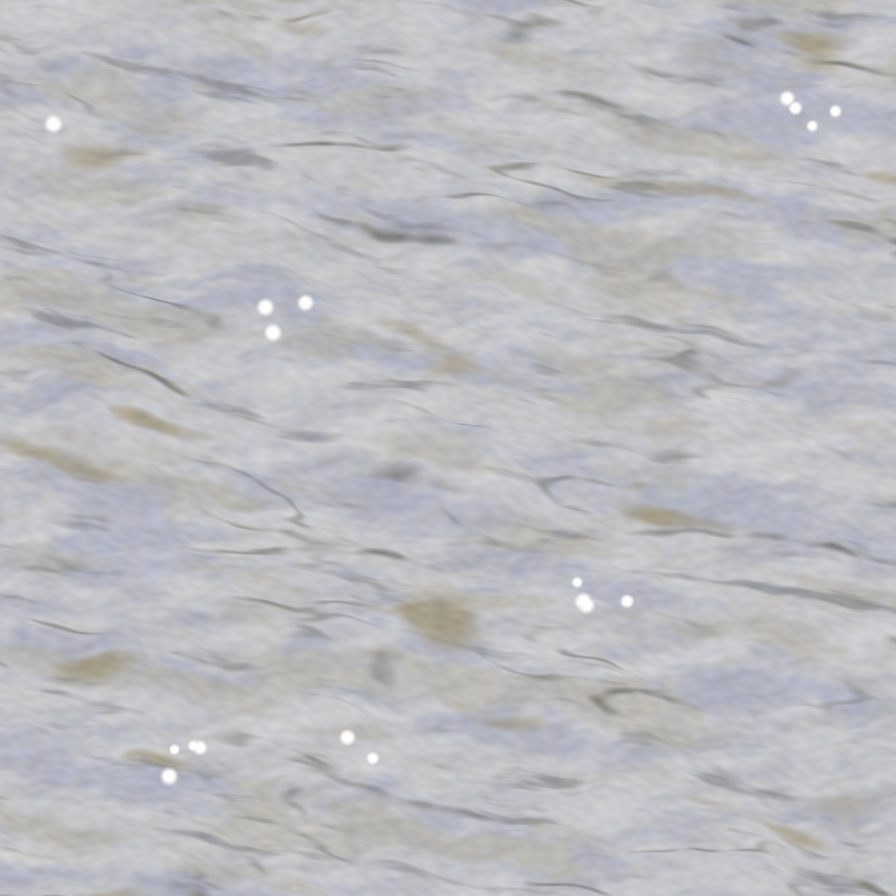
This texture is drawn by a WebGL 1 fragment shader. Its source:

```glsl
precision highp float;
// Silvery rippled water: slanted wavelets, dark troughs, olive patches and sun glints.

uniform vec2 u_resolution;

const vec3 PALE    = vec3(0.775, 0.775, 0.788);
const vec3 BLUE    = vec3(0.705, 0.715, 0.765);
const vec3 WARM    = vec3(0.715, 0.708, 0.685);
const vec3 SLATE   = vec3(0.51, 0.52, 0.54);
const vec3 TROUGH  = vec3(0.40, 0.40, 0.37);
const vec3 OLIVE   = vec3(0.60, 0.56, 0.45);
const vec3 GLINT   = vec3(1.0, 0.995, 0.99);

const float SLOPE        = 0.17;   // fall of the main ripples to the right
const float CROSS_SLOPE  = -0.16;  // rise of the finer crossing ripples
const float LINE_WIDTH   = 0.075;  // trough width, in noise height
const float GRAIN        = 0.045;
const float GLINT_CELLS  = 4.0;
const float GLINT_CHANCE = 0.55;
const float GLINT_RADIUS = 0.0085;

float hash(vec2 p) {
  vec3 q = fract(p.xyx * 0.1031);
  q += dot(q, q.yzx + 33.33);
  return fract((q.x + q.y) * q.z);
}

vec2 hash2(vec2 p) {
  return vec2(hash(p + 3.7), hash(p + 91.3));
}

float cornerSlope(vec2 cell, vec2 offset) {
  float angle = 6.28318 * hash(cell);
  return dot(vec2(cos(angle), sin(angle)), offset);
}

// Gradient noise, roughly -0.7 to 0.7
float noise(vec2 p) {
  vec2 i = floor(p), f = fract(p);
  vec2 u = f * f * f * (f * (f * 6.0 - 15.0) + 10.0);
  vec2 e = vec2(1.0, 0.0);
  float low = mix(cornerSlope(i, f), cornerSlope(i + e, f - e), u.x);
  float high = mix(cornerSlope(i + e.yx, f - e.yx), cornerSlope(i + 1.0, f - 1.0), u.x);
  return mix(low, high, u.y);
}

float fbm(vec2 p) {
  float sum = 0.0, gain = 1.0;
  for (int i = 0; i < 4; i++) {
    sum += gain * noise(p);
    p = p * 1.93 + 17.3;
    gain *= 0.52;
  }
  return sum;
}

// Thin broken lines along the zero level of stretched noise
float troughLines(vec2 p, vec2 scale, float seed) {
  float height = noise(p * scale + seed) + 0.12 * noise(p * scale * 4.0 + seed);
  float line = 1.0 - smoothstep(0.0, LINE_WIDTH, abs(height));
  float patches = smoothstep(0.02, 0.38, noise(p * vec2(4.0, 9.0) + seed * 1.7));
  float breaks = smoothstep(-0.35, 0.25, noise(p * vec2(22.0, 50.0) + seed));
  return line * patches * breaks;
}

// Small clusters of round glints, scattered one per cell at most
float glints(vec2 uv) {
  vec2 cell = floor(uv * GLINT_CELLS);
  if (hash(cell + 41.0) > GLINT_CHANCE) return 0.0;
  vec2 center = (cell + 0.22 + 0.56 * hash2(cell)) / GLINT_CELLS;
  float count = 1.0 + floor(4.0 * hash(cell + 67.0));
  float light = 0.0;
  for (int i = 0; i < 4; i++) {
    float k = float(i);
    vec2 seed = cell + 13.0 * k + 5.0;
    vec2 d = uv - center - (hash2(seed) - 0.5) * vec2(0.07, 0.04);
    float radius = GLINT_RADIUS * mix(0.65, 1.15, hash(seed + 29.0));
    float dotLight = 1.0 - smoothstep(0.5 * radius, 1.3 * radius, length(d));
    light = max(light, dotLight * step(k + 0.5, count));
  }
  return light;
}

void main() {
  vec2 uv = gl_FragCoord.xy / min(u_resolution.x, u_resolution.y);

  // Slanted, gently bent water plane
  vec2 p = uv + vec2(0.0, SLOPE * uv.x);
  p.y += 0.020 * noise(p * vec2(5.0, 7.0)) + 0.007 * noise(p * vec2(17.0, 21.0) + 8.0);
  vec2 crossing = p + vec2(0.0, (CROSS_SLOPE - SLOPE) * uv.x);

  // Broad reflections
  float swell = fbm(p * vec2(4.0, 15.0) + 2.0);
  float ripple = fbm(crossing * vec2(8.0, 32.0) + 31.0);
  vec3 color = mix(BLUE, PALE, smoothstep(-0.45, 0.15, swell + 0.35 * ripple));
  color = mix(color, WARM, 0.8 * smoothstep(0.02, 0.5, fbm(p * vec2(5.0, 17.0) + 53.0)));
  color += 0.045 * ripple;

  // Olive patches and slate wavelets
  float olive = smoothstep(0.32, 0.55, noise(p * vec2(5.0, 19.0) + 71.0) + 0.1 * ripple);
  color = mix(color, OLIVE, 0.75 * olive);
  float wavelet = smoothstep(0.27, 0.75, fbm(p * vec2(6.0, 32.0) + 113.0));
  color = mix(color, SLATE, 0.65 * wavelet);

  // Dark troughs, long and short
  float trough = troughLines(p, vec2(2.2, 11.0), 7.0);
  trough = max(trough, 0.7 * troughLines(p, vec2(4.5, 19.0), 39.0));
  color = mix(color, TROUGH, 0.68 * trough);

  // Fine grain with a slight tint
  color += GRAIN * noise(p * vec2(60.0, 120.0));
  color += vec3(0.4, 0.1, -0.5) * GRAIN * noise(uv * vec2(38.0, 60.0) + 19.0);

  color = mix(color, GLINT, glints(uv));
  gl_FragColor = vec4(clamp(color, 0.0, 1.0), 1.0);
}
```
